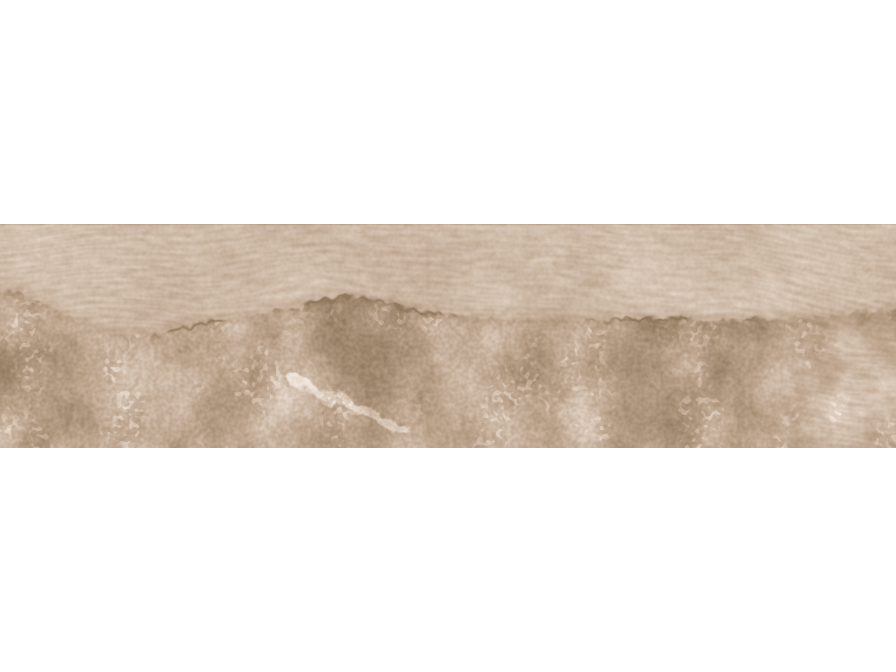
A Shadertoy shader for this texture:

```glsl
// Weathered beige stone plank with a ragged seam, on a white ground.
#define BAND_LOW 0.33333
#define BAND_HIGH 0.66667
#define UPPER_TONE 0.73
#define LOWER_TONE 0.52
#define BLOTCH 0.42
#define SPECKLE 0.16
#define WOOD_GRAIN 0.10
#define CRACK_WIDTH 0.0028
#define FLAKE_SCALE 110.0

const vec3 DARK_BROWN = vec3(0.57, 0.475, 0.37);
const vec3 WARM_TAN   = vec3(0.74, 0.645, 0.555);
const vec3 PALE_SAND  = vec3(0.90, 0.845, 0.795);

// Stains below the seam: centre x, centre y, width, tone change
const vec4 STAINS[9] = vec4[9](
    vec4(0.05, 0.43, 0.10, -0.20), vec4(0.20, 0.44, 0.07, 0.24),
    vec4(0.33, 0.43, 0.06, -0.12), vec4(0.43, 0.39, 0.06, 0.20),
    vec4(0.55, 0.47, 0.09, -0.32), vec4(0.67, 0.44, 0.03, 0.20),
    vec4(0.86, 0.42, 0.025, 0.24), vec4(1.00, 0.40, 0.11, -0.20),
    vec4(1.28, 0.39, 0.11, 0.27));

vec2 gradient(ivec2 cell) {
    uvec2 q = uvec2(cell) * uvec2(1597334673u, 3812015801u);
    uint h = (q.x ^ q.y) * 1597334673u;
    h = (h ^ (h >> 15)) * 2246822519u;
    h ^= h >> 13;
    float angle = float(h & 65535u) / 65536.0 * 6.28318;
    return vec2(cos(angle), sin(angle));
}

// Gradient noise, roughly -1 to 1
float noise(vec2 p) {
    ivec2 i = ivec2(floor(p));
    vec2 f = fract(p);
    vec2 u = f * f * f * (f * (f * 6.0 - 15.0) + 10.0);
    float a = dot(gradient(i), f);
    float b = dot(gradient(i + ivec2(1, 0)), f - vec2(1, 0));
    float c = dot(gradient(i + ivec2(0, 1)), f - vec2(0, 1));
    float d = dot(gradient(i + ivec2(1, 1)), f - vec2(1, 1));
    return 1.6 * mix(mix(a, b, u.x), mix(c, d, u.x), u.y);
}

float fbm(vec2 p) {
    float sum = 0.0, amp = 0.6;
    for (int k = 0; k < 5; k++) {
        sum += amp * noise(p);
        p = mat2(1.6, 1.2, -1.2, 1.6) * p + 17.3;
        amp *= 0.5;
    }
    return sum;
}

float bell(float x, float width) {
    return exp(-x * x / (width * width));
}

float seamHeight(float x) {
    float base = 0.524 + 0.032 * bell(x - 0.52, 0.11)
               - 0.024 * bell(x - 0.21, 0.08)
               + 0.040 * bell(x, 0.09) + 0.018 * bell(x - 1.36, 0.12);
    return base + 0.006 * fbm(vec2(x * 22.0, 3.7));
}

float segmentDistance(vec2 p, vec2 a, vec2 b) {
    vec2 ab = b - a;
    return length(p - a - ab * clamp(dot(p - a, ab) / dot(ab, ab), 0.0, 1.0));
}

// Tone of the stone: 0 is dark brown, 1 is pale sand
float stoneTone(vec2 p) {
    vec2 ragged = p + 0.012 * vec2(fbm(p * 28.0), fbm(p * 28.0 + 40.0));
    float depth = seamHeight(p.x) - p.y + 0.004 * noise(p * 90.0);
    float below = smoothstep(-0.004, 0.005, depth);
    float speckle = 0.65 * noise(p * 175.0) + 0.5 * noise(p * 95.0 + 9.0);

    // Fine wavy grain, nearly level
    vec2 flow = vec2(p.x, p.y + 0.10 * p.x * (p.x - 1.0) + 0.014 * noise(p * 5.0));
    float grain = noise(flow * vec2(22.0, 165.0))
                + 0.6 * noise(flow * vec2(45.0, 105.0) + 5.0);

    // Smooth upper layer with one soft brown cloud
    float upper = UPPER_TONE + 0.16 * fbm(p * 6.0 + 2.0) + WOOD_GRAIN * grain
                + 0.5 * SPECKLE * speckle
                - 0.15 * bell(length((ragged - vec2(0.57, 0.61)) * vec2(0.7, 1.0)), 0.06);

    // Stained lower layer
    float lower = LOWER_TONE + BLOTCH * fbm(p * vec2(13.0, 10.0) + 31.0);
    for (int k = 0; k < 9; k++) {
        vec4 s = STAINS[k];
        float fall = bell(ragged.x - s.x, s.z) * bell(ragged.y - s.y, 0.10);
        lower += s.w * fall;
    }
    float smoothEnd = smoothstep(1.10, 1.25, p.x);
    lower += SPECKLE * speckle * (1.0 - 0.5 * smoothEnd) + WOOD_GRAIN * grain * (0.25 + 0.75 * smoothEnd);
    lower -= 0.20 * bell(depth - 0.012, 0.022) * smoothstep(0.75, 1.1, p.x);

    // Chipped pale flakes, gathered in patches
    float patches = smoothstep(-0.05, 0.4, fbm(p * vec2(13.0, 8.0) + 73.0));
    float flakes = smoothstep(0.12, 0.42, noise(p * FLAKE_SCALE) + 0.3 * noise(p * 45.0));
    lower += 0.26 * patches * flakes;

    // Mineral veins
    float vein = min(segmentDistance(ragged, vec2(0.43, 0.44), vec2(0.50, 0.405)),
                     segmentDistance(ragged, vec2(0.50, 0.405), vec2(0.60, 0.363)));
    float veinWidth = 0.0045 + 0.004 * noise(p * 35.0);
    lower += 0.42 * (1.0 - smoothstep(veinWidth, veinWidth + 0.006, vein));

    // Broken dark crack and its shadow
    float tone = mix(upper, lower, below);
    float broken = smoothstep(-0.25, 0.35, noise(vec2(p.x * 9.0, 8.5)) + 0.5 * noise(p * 50.0));
    tone -= 0.45 * broken * bell(depth, CRACK_WIDTH);
    tone -= 0.13 * bell(depth + 0.002, 0.011);
    return tone;
}

void mainImage(out vec4 fragColor, in vec2 fragCoord) {
    vec2 p = fragCoord / iResolution.y;
    float pixel = 1.0 / iResolution.y;
    float tone = stoneTone(p);
    tone -= 0.18 * smoothstep(BAND_HIGH - 0.003, BAND_HIGH, p.y);
    tone = clamp(tone, 0.0, 1.12);
    vec3 stone = tone < 0.5 ? mix(DARK_BROWN, WARM_TAN, tone * 2.0)
                            : mix(WARM_TAN, PALE_SAND, tone * 2.0 - 1.0);
    float edge = min(p.y - BAND_LOW, BAND_HIGH - p.y);
    float inside = smoothstep(-0.5 * pixel, 0.5 * pixel, edge);
    fragColor = vec4(mix(vec3(1.0), stone, inside), 1.0);
}
```
